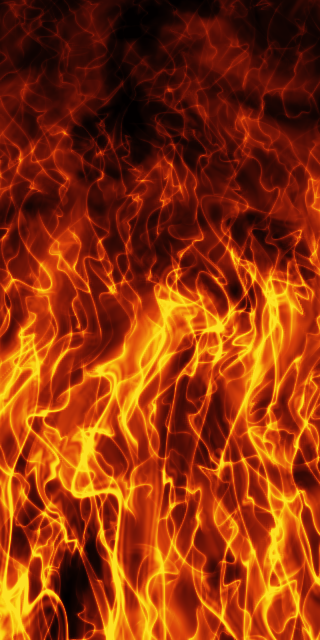
Give the GLSL for this texture, as a Shadertoy shader.

```glsl
const int SHEETS = 7;            // overlapping flame layers
const int CURLS = 5;             // warp octaves per layer
const float CURL_FREQ = 5.5;
const float CURL_AMOUNT = 0.58;
const float TONGUE_FREQ = 14.0;
const float GLOW_GAIN = 2.1;     // soft inside of a tongue
const float RIM_GAIN = 1.7;      // bright thin outline
const float RIM_WIDTH = 0.06;
const float FIBRE_FREQ = 17.0;   // streaks that follow the rim
const float FIBRE_DEPTH = 0.5;
const float BODY_LOW = 2.6;      // mean heat at the foot
const float BODY_HIGH = 1.15;    // mean heat of the smoke
const float BODY_CONTRAST = 1.9;
const float FLAME_FOOT = 0.75;
const float FLAME_TOP = 1.95;
const mat2 TWIST = mat2(0.8, 0.6, -0.6, 0.8);

// Heat ramp from soot to yellow
const vec3 RAMP[8] = vec3[8](
    vec3(0.01, 0.00, 0.00), vec3(0.10, 0.02, 0.01),
    vec3(0.33, 0.05, 0.02), vec3(0.58, 0.11, 0.03),
    vec3(0.85, 0.25, 0.04), vec3(0.95, 0.54, 0.05),
    vec3(0.97, 0.78, 0.05), vec3(0.99, 0.87, 0.12));

vec3 heatColor(float heat) {
    vec3 color = RAMP[0];
    for (int i = 1; i < 8; i++)
        color = mix(color, RAMP[i], clamp(heat - float(i - 1), 0.0, 1.0));
    return color;
}

// Layered sines, roughly -1 to 1
float cloud(vec2 p) {
    float sum = 0.0, amp = 0.6;
    for (int i = 0; i < 5; i++) {
        sum += amp * sin(p.x + 1.2 * sin(0.7 * p.y)) * sin(p.y + 0.9 * sin(0.8 * p.x));
        p = TWIST * p * 1.75 + 3.1;
        amp *= 0.55;
    }
    return sum;
}

// Turbulent flow: shear waves in turning directions
vec2 curl(vec2 p, float seed) {
    mat2 turn = mat2(1.0);
    float freq = CURL_FREQ;
    for (int i = 0; i < CURLS; i++) {
        vec2 wave = sin(freq * (turn * p).yx + seed * vec2(1.7, 2.9) + float(i) * 1.3);
        p += CURL_AMOUNT / freq * (wave * turn);
        turn *= TWIST;
        freq *= 1.65;
    }
    return p;
}

// Tongue with a sharp rim, a streaked glow inside and a quick outer falloff
float tongue(float s, float phase) {
    float blur = fwidth(s);
    float width = max(RIM_WIDTH, 0.7 * blur);
    float rim = exp(-abs(s) / width) * RIM_WIDTH / width;
    float glow = s > 0.0 ? exp(-2.2 * s) : exp(s / max(0.07, blur));
    float resolved = 1.0 - smoothstep(0.8, 2.5, FIBRE_FREQ * blur);
    float fibre = 1.0 + FIBRE_DEPTH * resolved * sin(FIBRE_FREQ * s + phase);
    return GLOW_GAIN * glow * fibre + RIM_GAIN * rim;
}

void mainImage(out vec4 fragColor, in vec2 fragCoord) {
    vec2 uv = fragCoord / iResolution.x;
    float rise = 1.0 - smoothstep(FLAME_FOOT, FLAME_TOP, uv.y);

    // Features are tall at the foot and rounder in the smoke
    vec2 p = vec2(uv.x, uv.y * (0.52 + 0.15 * uv.y));

    // Glowing body with dark pockets
    vec2 flow = curl(p, 7.3);
    float heat = mix(BODY_HIGH, BODY_LOW, rise);
    heat += BODY_CONTRAST * mix(0.7, 1.0, rise) * cloud(flow * 8.0 + 2.0);
    heat -= 1.2 * smoothstep(0.15, 0.5, cloud(p * 7.0 + 9.0));

    // Flame sheets, coarse ones below and fine wisps above
    float gain = mix(0.26, 1.0, rise);
    for (int i = 0; i < SHEETS; i++) {
        float layer = float(i);
        float coarse = 1.0 - layer / float(SHEETS - 1);
        vec2 q = curl(p * (1.1 + 0.32 * layer) + layer * 3.7, layer * 2.1 + 0.6);
        float s = sin(TONGUE_FREQ * q.x + 2.0 * sin(3.0 * q.y + layer));
        float patches = smoothstep(-0.3, 0.45, cloud(q * 4.5 + layer * 5.3));
        float weight = mix(1.3 - 0.9 * coarse, 0.75 + 0.5 * coarse, rise);
        heat += gain * weight * patches * tongue(s, 4.0 * q.y);
    }

    fragColor = vec4(heatColor(heat), 1.0);
}
```
